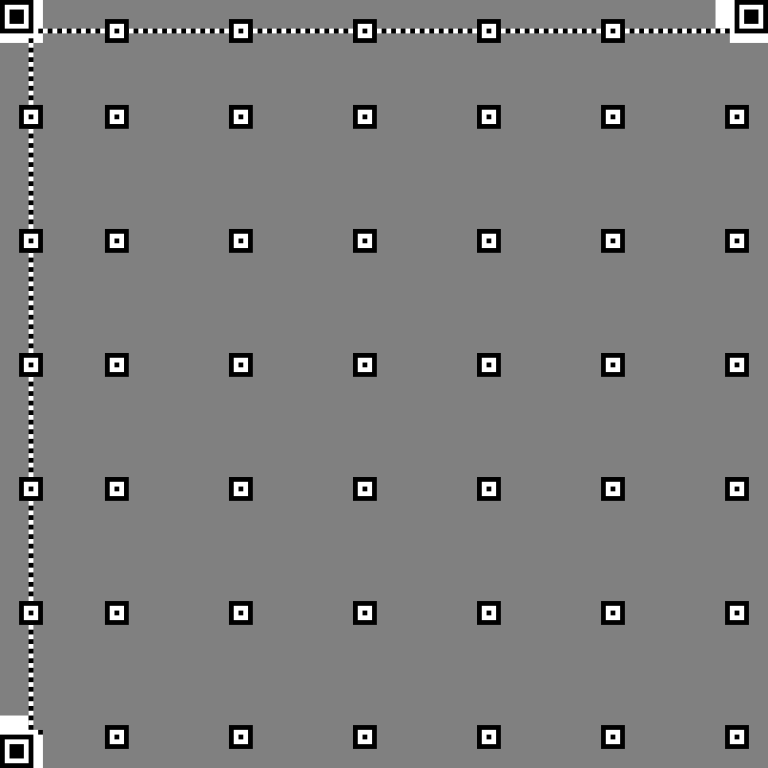
Write a WebGL 1 fragment shader that draws this pattern.

```glsl
precision highp float;
// Module grid on grey: nested square markers, dashed guide lines and three white-backed corner targets.

#define MODULES 161.0        // cells across the canvas
#define PITCH 26.0           // cells between markers
#define MARKER_FIRST 24.5    // centre of the first regular marker
#define MARKER_STEPS 5.0     // pitches from first to last marker
#define GUIDE 6.5            // centre of the guide line
#define FAR_TARGET 157.5     // centre of the far corner targets
#define GREY 0.502
#define BLACK 0.0
#define WHITE 1.0

uniform vec2 u_resolution;

// Size of one pixel in cells
vec2 pixelSize() {
  return vec2(MODULES) / u_resolution;
}

// Share of the pixel at p covered by the box from lo to hi
float boxCover(vec2 p, vec2 lo, vec2 hi) {
  vec2 size = pixelSize();
  vec2 overlap = min(p + 0.5 * size, hi) - max(p - 0.5 * size, lo);
  vec2 share = clamp(overlap / size, 0.0, 1.0);
  return share.x * share.y;
}

float paintBox(float shade, vec2 p, vec2 lo, vec2 hi, float ink) {
  return mix(shade, ink, boxCover(p, lo, hi));
}

// Black frame one cell wide, white ring one cell wide, black core
float paintTarget(float shade, vec2 p, vec2 centre, float halfSize) {
  shade = paintBox(shade, p, centre - halfSize, centre + halfSize, BLACK);
  shade = paintBox(shade, p, centre - halfSize + 1.0, centre + halfSize - 1.0, WHITE);
  return paintBox(shade, p, centre - halfSize + 2.0, centre + halfSize - 2.0, BLACK);
}

// Black on even cells, white on odd cells
float dashes(float t) {
  float inside = 0.5 - abs(mod(t + 0.5, 2.0) - 1.0);
  return mix(WHITE, BLACK, clamp(0.5 + inside / pixelSize().x, 0.0, 1.0));
}

// Nearest marker centre on one axis, counting the guide line as a row
float markerCentre(float t) {
  float index = clamp(floor((t - MARKER_FIRST) / PITCH + 0.5), 0.0, MARKER_STEPS);
  float nearGuide = step(t, 0.5 * (GUIDE + MARKER_FIRST));
  return mix(MARKER_FIRST + PITCH * index, GUIDE, nearGuide);
}

void main() {
  // Cell coordinates from the upper left, folded over the main diagonal
  vec2 cell = gl_FragCoord.xy * pixelSize();
  cell.y = MODULES - cell.y;
  vec2 p = vec2(max(cell.x, cell.y), min(cell.x, cell.y));
  float shade = GREY;

  // White fields behind the corner targets
  shade = paintBox(shade, p, vec2(-1.0), vec2(9.0), WHITE);
  shade = paintBox(shade, p, vec2(MODULES - 11.0, -1.0), vec2(MODULES, 6.0), WHITE);
  shade = paintBox(shade, p, vec2(MODULES - 8.0, -1.0), vec2(MODULES + 1.0, 9.0), WHITE);

  // Dashed guide lines
  shade = paintBox(shade, p, vec2(8.0, GUIDE - 0.5),
                   vec2(MODULES - 8.0, GUIDE + 0.5), dashes(p.x));

  // Marker lattice, left open at the three corner targets
  vec2 centre = vec2(markerCentre(p.x), markerCentre(p.y));
  float lastMarker = MARKER_FIRST + PITCH * MARKER_STEPS;
  bool onGuide = centre.y < GUIDE + 1.0;
  bool atEnd = centre.x < GUIDE + 1.0 || centre.x > lastMarker - 1.0;
  if (!(onGuide && atEnd)) shade = paintTarget(shade, p, centre, 2.5);

  // Corner targets
  shade = paintTarget(shade, p, vec2(3.5), 3.5);
  shade = paintTarget(shade, p, vec2(FAR_TARGET, 3.5), 3.5);

  // Single dark cell beside the lower left target
  vec2 darkCell = vec2(8.0, MODULES - 8.0);
  shade = paintBox(shade, cell, darkCell, darkCell + 1.0, BLACK);

  gl_FragColor = vec4(vec3(shade), 1.0);
}
```
